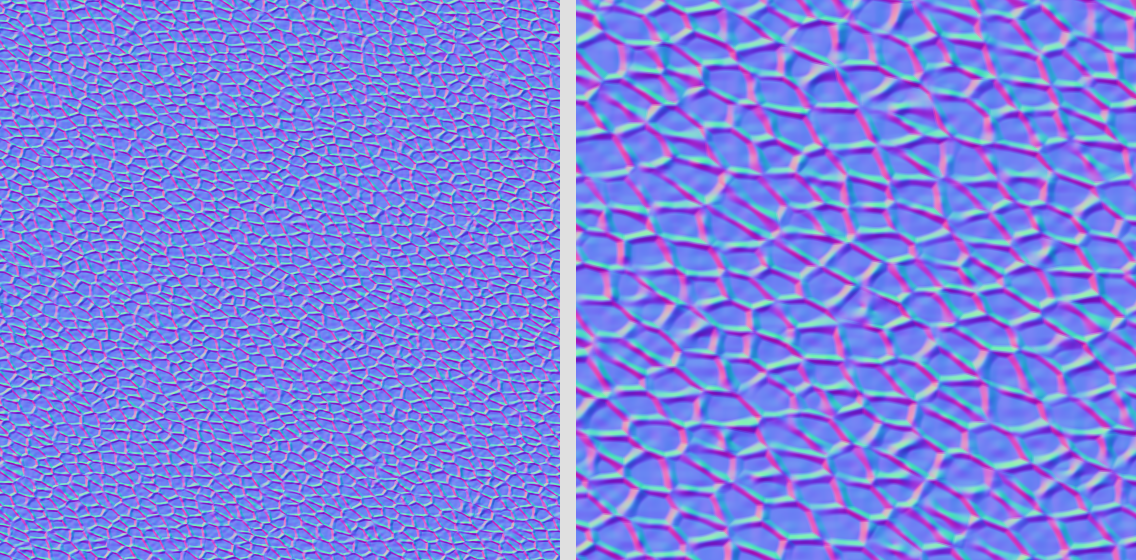
Left, the full canvas; right, a detail of the centre.
Give the GLSL for this texture map, as a Shadertoy shader.

```glsl
// Tangent-space normal map of pebbled leather: rows of small leaning cells with rough creases.

const vec2  CELLS       = vec2(40.0, 53.0);     // cells across the canvas
const float SHEAR       = 0.38;                 // slant of the cell sides
const float JITTER      = 0.78;                 // scatter of the cell centres
const float CREASE      = 0.36;                 // crease width, in cells
const float DEPTH       = 0.0036;               // cell height, in canvas units
const vec2  LEAN        = vec2(0.0034, -0.0010);// tilt of each cell top
const vec2  GRAIN       = vec2(135.0, 165.0);   // fine wrinkle frequency
const float GRAIN_DEPTH = 0.0046;               // fine wrinkle height
const float TOP_GRAIN   = 0.28;                 // share of wrinkles left on cell tops
const float WARP        = 0.35;                 // waviness of the rows, in cells
const float STEP        = 0.0008;               // slope sampling distance
const float FOOTPRINT   = 1.0 / 512.0;          // width of the smoothing area
const float BLUE_SCALE  = 0.92;                 // softens the blue channel
const int   TAPS        = 2;                    // smoothing samples per axis

// Integer hash giving two values in 0..1
vec2 hash2(vec2 cell) {
    uvec2 v = uvec2(ivec2(cell) + 32768);
    v = v * 1664525u + 1013904223u;
    v.x += v.y * 1664525u;
    v.y += v.x * 1664525u;
    v ^= v >> 16u;
    v.x += v.y * 1664525u;
    v.y += v.x * 1664525u;
    v ^= v >> 16u;
    return vec2(v & 65535u) / 65535.0;
}

float valueNoise(vec2 p) {
    vec2 i = floor(p), f = fract(p);
    f = f * f * (3.0 - 2.0 * f);
    float low  = mix(hash2(i).x, hash2(i + vec2(1, 0)).x, f.x);
    float high = mix(hash2(i + vec2(0, 1)).x, hash2(i + vec2(1, 1)).x, f.x);
    return mix(low, high, f.y);
}

// Leather surface height in canvas units
float leatherHeight(vec2 uv) {
    vec2 q = uv * CELLS;
    q.x += SHEAR * q.y;
    q.y += WARP * (valueNoise(uv * 13.0 + 70.0) - 0.5) * 2.0;

    // Nearest and second nearest cell centre
    vec2 base = floor(q), toCentre = vec2(0.0);
    float nearest = 9.0, second = 9.0;
    for (int y = -1; y <= 1; y++)
    for (int x = -1; x <= 1; x++) {
        vec2 id = base + vec2(x, y);
        vec2 d = q - id - 0.5 - JITTER * (hash2(id) - 0.5);
        float dist = length(d);
        if (dist < nearest) {
            second = nearest;
            nearest = dist;
            toCentre = d;
        } else {
            second = min(second, dist);
        }
    }

    // Leaning cell top, rough crease
    float top = smoothstep(0.0, CREASE, second - nearest);
    float grain = valueNoise(uv * GRAIN + 300.0) - 0.5;
    return top * (DEPTH + dot(LEAN, toCentre))
         + GRAIN_DEPTH * grain * mix(1.0, TOP_GRAIN, top);
}

// Unit normal with the green axis pointing down
vec3 leatherNormal(vec2 uv) {
    float h  = leatherHeight(uv);
    float dx = (leatherHeight(uv + vec2(STEP, 0.0)) - h) / STEP;
    float dy = (leatherHeight(uv + vec2(0.0, STEP)) - h) / STEP;
    return normalize(vec3(-dx, dy, 1.0));
}

void mainImage(out vec4 fragColor, in vec2 fragCoord) {
    vec2 uv = fragCoord / iResolution.y;

    // Average neighbouring normals for smooth edges
    vec3 normal = vec3(0.0);
    for (int y = 0; y < TAPS; y++)
    for (int x = 0; x < TAPS; x++) {
        vec2 offset = (vec2(x, y) + 0.5) / float(TAPS) - 0.5;
        normal += leatherNormal(uv + offset * FOOTPRINT);
    }
    normal /= float(TAPS * TAPS);
    normal.z *= BLUE_SCALE;

    fragColor = vec4(0.5 + 0.5 * normal, 1.0);
}
```
